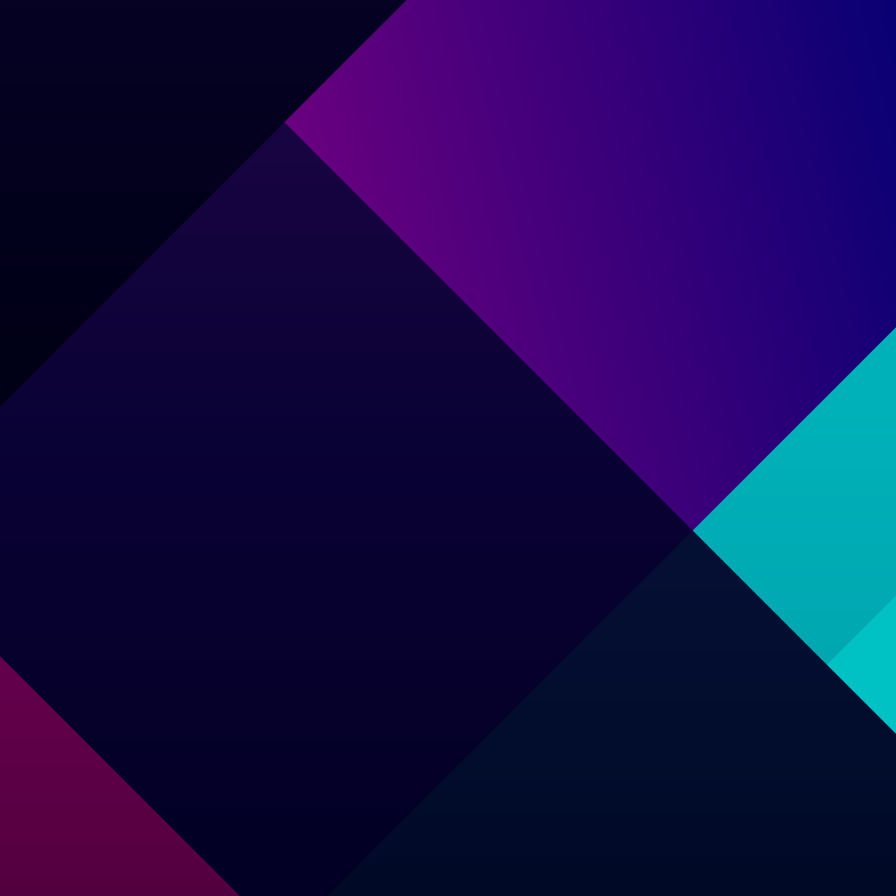
Give the GLSL for this background, as a Shadertoy shader.

```glsl
// Edge positions along the two diagonals: rise = x + y, fall = x - y
const float MAIN_EDGE = 1.1810;
const float MAGENTA_EDGE = 0.2676;
const float UPPER_EDGE = -0.5462;
const float LOWER_EDGE = 0.3652;
const float FACET_EDGE = 0.6647;
const float EDGE_SOFTNESS = 1.3; // in screen pixels

const vec3 BLACK_TOP = vec3(0.020, 0.006, 0.140);
const vec3 BLACK_LOW = vec3(0.000, 0.000, 0.085);
const vec3 INDIGO_TOP = vec3(0.095, 0.015, 0.260);
const vec3 INDIGO_MID = vec3(0.035, 0.006, 0.205);
const vec3 INDIGO_LOW = vec3(0.008, 0.000, 0.140);
const vec3 NAVY_TOP = vec3(0.018, 0.060, 0.205);
const vec3 NAVY_LOW = vec3(0.000, 0.038, 0.150);
const vec3 PURPLE = vec3(0.415, 0.000, 0.500);
const vec3 BLUE = vec3(0.030, 0.000, 0.455);
const vec3 CYAN_TOP = vec3(0.000, 0.695, 0.725);
const vec3 CYAN_LOW = vec3(0.000, 0.655, 0.695);
const vec3 CYAN_FACET = vec3(0.000, 0.755, 0.770);
const vec3 MAGENTA_TOP = vec3(0.395, 0.000, 0.300);
const vec3 MAGENTA_LOW = vec3(0.325, 0.000, 0.245);

// Linear blend of two colours between two positions
vec3 ramp(vec3 from, vec3 to, float start, float end, float position) {
    return mix(from, to, clamp((position - start) / (end - start), 0.0, 1.0));
}

// Antialiased step across a diagonal edge
float beyond(float edge, float position) {
    float halfWidth = 0.7071 * EDGE_SOFTNESS / iResolution.y;
    return smoothstep(edge - halfWidth, edge + halfWidth, position);
}

void mainImage(out vec4 fragColor, in vec2 fragCoord) {
    vec2 p = fragCoord / iResolution.y;
    float rise = p.x + p.y;
    float fall = p.x - p.y;

    // Gradient fill of each panel
    vec3 black = ramp(BLACK_LOW, BLACK_TOP, 0.58, 1.0, p.y);
    vec3 indigo = p.y < 0.5
        ? ramp(INDIGO_LOW, INDIGO_MID, 0.0, 0.5, p.y)
        : ramp(INDIGO_MID, INDIGO_TOP, 0.5, 0.86, p.y);
    vec3 navy = ramp(NAVY_LOW, NAVY_TOP, 0.0, 0.4, p.y);
    vec3 violet = ramp(PURPLE, BLUE, 0.534, 1.25, p.x + 0.25 * p.y);
    vec3 cyan = ramp(CYAN_LOW, CYAN_TOP, 0.27, 0.55, p.y);
    vec3 magenta = ramp(MAGENTA_LOW, MAGENTA_TOP, 0.0, 0.27, p.y);

    // Dark band below the main diagonal
    vec3 dark = mix(indigo, navy, beyond(LOWER_EDGE, fall));
    dark = mix(magenta, dark, beyond(MAGENTA_EDGE, rise));

    // Bright band above it
    cyan = mix(cyan, CYAN_FACET, beyond(FACET_EDGE, fall));
    vec3 bright = mix(violet, cyan, beyond(LOWER_EDGE, fall));

    // Bands joined, with the black corner cut across both
    vec3 color = mix(dark, bright, beyond(MAIN_EDGE, rise));
    color = mix(black, color, beyond(UPPER_EDGE, fall));

    fragColor = vec4(color, 1.0);
}
```
